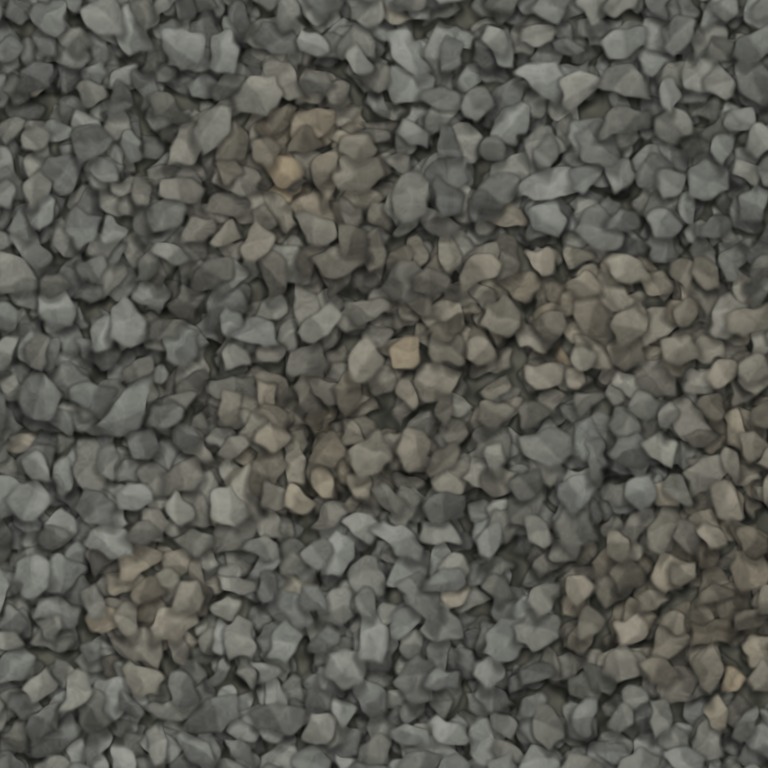
A WebGL 2 fragment shader for this texture:

```glsl
#version 300 es
precision highp float;
// Loose grey gravel: layers of jittered grid cells, each holding one stone.
// A stone is an irregular polygon with faceted shading that softly darkens
// whatever lies under its rim; broad noise tints some patches brown.
uniform vec2 u_resolution;
out vec4 fragColor;

float hash(vec2 p) {
  return fract(sin(dot(p, vec2(127.1, 311.7))) * 43758.5453);
}

float noise(vec2 p) {
  vec2 i = floor(p), f = fract(p);
  f = f * f * (3.0 - 2.0 * f);
  return mix(mix(hash(i), hash(i + vec2(1, 0)), f.x),
             mix(hash(i + vec2(0, 1)), hash(i + vec2(1, 1)), f.x), f.y);
}

vec2 direction(float angle) {
  return vec2(cos(angle), sin(angle));
}

// Smooth maximum of six half planes with uneven angles and distances
float stoneDistance(vec2 q, vec2 id, float radius) {
  float sum = 0.0;
  for (int i = 0; i < 6; i++) {
    float k = float(i);
    float angle = (k + 0.7 * (hash(id + k * 1.7) - 0.5)) * 1.0472;
    float reach = radius * mix(0.68, 1.15, hash(id + k * 2.3 + 9.0));
    sum += exp(30.0 * (dot(q, direction(angle)) - reach));
  }
  return log(sum) / 30.0;
}

// Paints one stone, centred at the origin of q, over the colour below
vec3 paintStone(vec3 below, vec2 q, vec2 id, vec2 center, float depth) {
  float turn = 6.2832 * hash(id + 3.1);
  vec2 axis = direction(turn);
  vec2 local = vec2(dot(q, axis), dot(q, vec2(-axis.y, axis.x)));
  float stretch = mix(1.0, 1.36, hash(id + 5.3));
  local *= vec2(1.0 / stretch, stretch);
  float h = hash(id + 7.7);
  float d = stoneDistance(local, id, mix(0.31, 0.52, h * h));

  // Contact shadow, heavier underneath
  below *= 1.0 - 0.32 * smoothstep(0.15, -0.02, d + 0.16 * q.y);

  // Brightness from the stone itself, two facets, the rim and fine grain
  float tone = mix(0.33, 0.5, hash(id + 11.9));
  float crease = dot(q, direction(6.2832 * hash(id + 13.3))) + 0.2 * (h - 0.5);
  tone += 0.07 * (smoothstep(-0.06, 0.06, crease) - 0.5);
  tone += 0.1 * dot(q, vec2(-0.3, 0.95));
  tone += 0.07 * (noise(q * 5.0 + id) - 0.5) + 0.04 * (noise(q * 13.0 + id) - 0.5);
  tone *= mix(0.88, 1.0, smoothstep(0.02, -0.1, d)) * mix(0.9, 1.0, depth);

  // Faint brown patches, plus rare pale tan stones
  float pale = step(0.98, hash(id + 17.1));
  float warm = 0.5 * smoothstep(0.5, 0.9, noise(center * 5.0 + 4.0));
  warm = clamp(warm + 0.3 * (hash(id + 19.7) - 0.4) + 0.4 * pale, 0.0, 1.0);
  vec3 tint = mix(vec3(0.99, 1.005, 0.955), vec3(1.1, 1.0, 0.83), warm);
  vec3 stone = tint * (tone + 0.06 * pale);
  return mix(below, stone, smoothstep(0.05, -0.045, d));
}

void main() {
  vec2 p = gl_FragCoord.xy / u_resolution.y;

  // Dark grit under the stones
  vec3 color = vec3(0.28, 0.28, 0.25) * (0.75 + 0.5 * noise(p * 70.0));

  // Layers from bottom to top, with finer stones below
  for (int layer = 0; layer < 5; layer++) {
    float level = float(layer);
    float cells = 19.5 - 0.6 * level;
    vec2 grid = p * cells + level * vec2(7.37, 3.61);
    // A slight warp roughens the outlines
    grid += 0.16 * (vec2(noise(grid * 3.5), noise(grid * 3.5 + 31.0)) - 0.5);
    for (int y = -1; y <= 1; y++) {
      for (int x = -1; x <= 1; x++) {
        vec2 cell = floor(grid) + vec2(x, y);
        vec2 id = cell + 53.0 * level;
        vec2 seat = cell + mix(vec2(0.12), vec2(0.88), vec2(hash(id), hash(id + 41.0)));
        vec2 q = grid - seat;
        if (dot(q, q) > 1.25) continue;
        vec2 center = (seat - level * vec2(7.37, 3.61)) / cells;
        color = paintStone(color, q, id, center, level / 4.0);
      }
    }
  }

  // Soft unevenness of the light across the bed
  color *= 0.97 + 0.08 * noise(p * 4.0 + 17.0);
  fragColor = vec4(color, 1.0);
}
```
